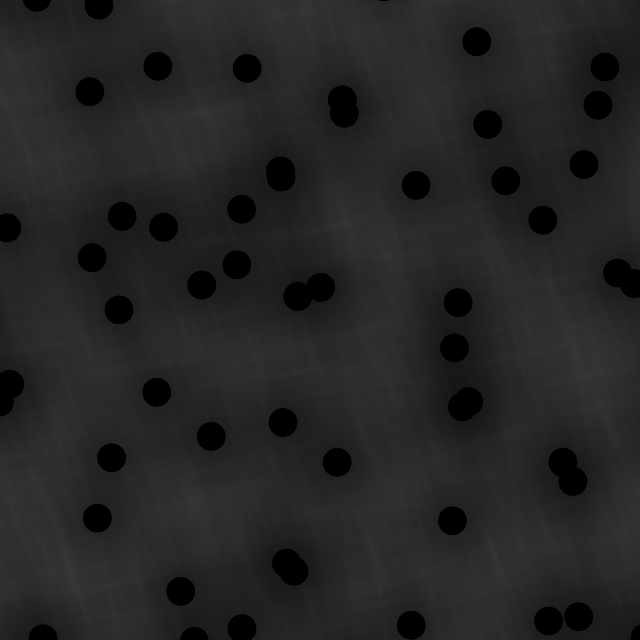
Give the GLSL for this pattern, as a Shadertoy shader.

```glsl
// Black discs scattered on a dim grey field with soft shadows and faint crossed streaks.

const float CELLS = 5.0;            // grid cells across the canvas
const int DISCS_PER_CELL = 2;
const float DISC_RADIUS = 0.0225;
const float SHALLOW_ANGLE = 0.22;   // rises gently to the right
const float STEEP_ANGLE = 1.84;     // leans a little to the left
const float SHADOW_TONE = 0.060;
const float LIT_TONE = 0.196;

vec2 hash22(vec2 p) {
    vec3 q = fract(vec3(p.xyx) * vec3(0.1031, 0.1030, 0.0973));
    q += dot(q, q.yzx + 33.33);
    return fract((q.xx + q.yz) * q.zy);
}

vec2 rotate(vec2 p, float angle) {
    float c = cos(angle), s = sin(angle);
    return vec2(c * p.x + s * p.y, c * p.y - s * p.x);
}

// Gaussian smear, long along the given angle
float smear(vec2 offset, float angle, vec2 spread) {
    vec2 q = rotate(offset, angle) / spread;
    return exp(-0.5 * dot(q, q));
}

// x: distance to the nearest disc centre, y: summed shadow of nearby discs
vec2 discField(vec2 uv) {
    vec2 home = floor(uv * CELLS);
    float nearest = 1.0, shadow = 0.0;
    for (int j = -2; j <= 2; j++)
    for (int i = -2; i <= 2; i++)
    for (int k = 0; k < DISCS_PER_CELL; k++) {
        vec2 cell = home + vec2(i, j);
        vec2 centre = (cell + hash22(cell + 17.0 + 41.0 * float(k))) / CELLS;
        vec2 offset = uv - centre;
        nearest = min(nearest, length(offset));
        shadow += 0.5 * smear(offset, SHALLOW_ANGLE, vec2(0.072, 0.038));
        shadow += 0.5 * smear(offset, STEEP_ANGLE, vec2(0.078, 0.034));
        shadow += 0.4 * smear(offset, 0.0, vec2(0.025));
    }
    return vec2(nearest, shadow);
}

// Wide soft bands: layered sines across the given direction
float bands(vec2 uv, float angle, float seed) {
    float sum = 0.0;
    for (int i = 0; i < 8; i++) {
        vec2 r = hash22(vec2(float(i) * 3.7 + seed, seed + 5.0));
        vec2 p = rotate(uv, angle + (r.x - 0.5) * 0.25);
        float phase = 6.2832 * r.y;
        float fade = 0.5 + 0.5 * sin(p.x * (4.0 + 6.0 * r.x) + p.y * 11.0 + phase * 3.0);
        sum += fade * sin(p.y * (25.0 + 14.0 * float(i)) + phase + 1.6 * sin(p.y * 13.0 + phase));
    }
    return sum;
}

// Sparse bright hairs: narrow sine crests that survive only in short stretches
float hairs(vec2 uv, float angle, float seed) {
    float sum = 0.0;
    for (int i = 0; i < 14; i++) {
        vec2 r = hash22(vec2(float(i) * 5.3 + seed, seed + 11.0));
        vec2 p = rotate(uv, angle + (r.x - 0.5) * 0.36);
        float phase = 6.2832 * r.y;
        float wave = sin(p.y * (80.0 + 90.0 * r.y) + phase + 2.5 * sin(p.y * 17.0 + phase * 2.0));
        float crest = pow(0.5 + 0.5 * wave, 12.0);
        float stretch = sin(p.x * (6.0 + 8.0 * r.x) + p.y * 31.0 + phase * 5.0);
        sum += crest * smoothstep(0.1, 1.0, stretch);
    }
    return sum;
}

// Broad, slow variation of the light
float haze(vec2 uv) {
    return sin(uv.x * 5.1 + 2.0 * uv.y + 0.6) * sin(uv.y * 4.3 - 1.7 * uv.x + 1.2)
         + 0.5 * sin(uv.x * 9.0 - uv.y * 6.0 + 2.0);
}

void mainImage(out vec4 fragColor, in vec2 fragCoord) {
    vec2 uv = fragCoord / iResolution.y;
    float pixel = 1.0 / iResolution.y;
    vec2 field = discField(uv);

    // Lit field dimmed by shadows
    float light = exp(-0.55 * field.y);
    float tone = mix(SHADOW_TONE, LIT_TONE, light) + 0.007 * haze(uv);

    // Two crossing families of streaks
    float soft = bands(uv, STEEP_ANGLE, 2.0) + 0.8 * bands(uv, SHALLOW_ANGLE, 9.0);
    float fine = hairs(uv, STEEP_ANGLE, 4.0) + 0.7 * hairs(uv, SHALLOW_ANGLE, 7.0);
    tone += (0.0018 * soft + 0.007 * fine) * (0.3 + 0.7 * light);

    // Crisp black discs
    tone *= smoothstep(-0.5 * pixel, 0.5 * pixel, field.x - DISC_RADIUS);
    fragColor = vec4(vec3(tone), 1.0);
}
```
